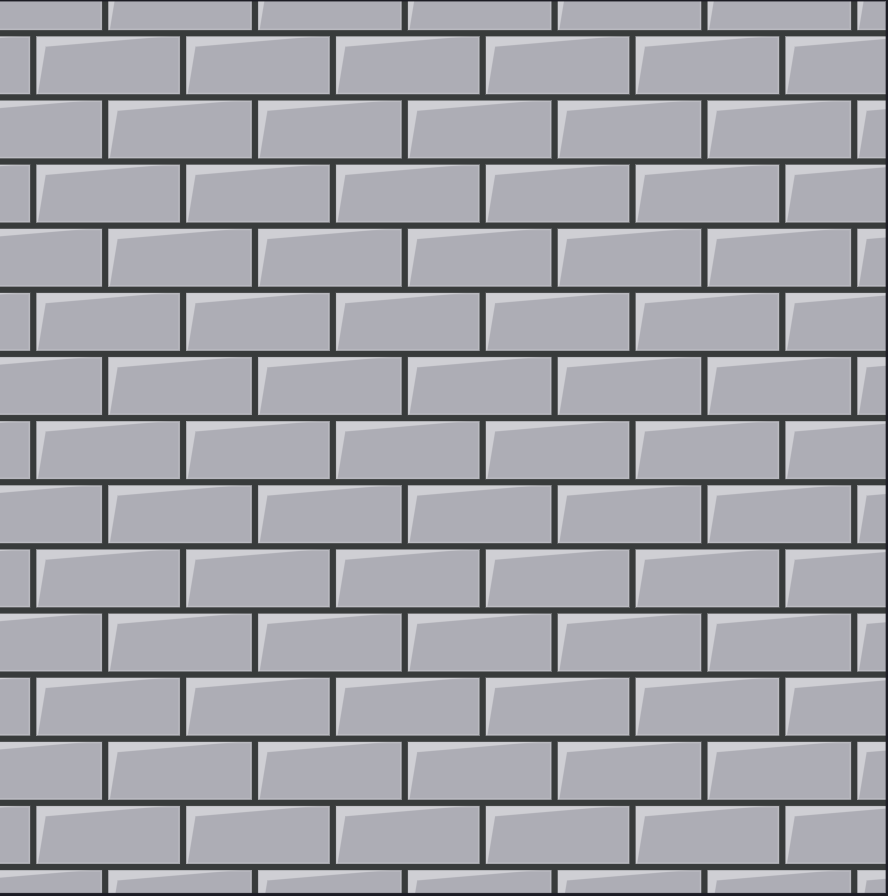
Give the GLSL for this pattern, as a WebGL 1 fragment shader.

```glsl
precision highp float;
// Running-bond wall of pale grey bricks with a bevel highlight and dark joints.

uniform vec2 u_resolution;

// Lengths are fractions of the canvas height.
#define PERIOD vec2(0.1672, 0.07158)
#define ORIGIN vec2(0.0371, 0.0371)
#define ROW_SHIFT 0.48
#define JOINT 0.0070
#define BEVEL_CORNER vec2(0.0104, 0.0115)
#define BEVEL_SLOPE vec2(0.165, 0.085)
#define RIM 0.0016
#define FRAME vec3(0.0026, 0.0034, 0.0016)
#define BRICK_COLOR vec3(0.68, 0.68, 0.71)
#define LIGHT_COLOR vec3(0.81, 0.81, 0.83)
#define JOINT_COLOR vec3(0.22, 0.23, 0.23)
#define FRAME_COLOR vec3(0.11, 0.11, 0.14)

// Antialiased step: 1 where the signed distance is positive.
float coverage(float dist, float pixel) {
  return smoothstep(-0.75 * pixel, 0.75 * pixel, dist);
}

// Signed distance to the flat face, positive inside the slanted bevel edges.
float faceDistance(vec2 fromCorner) {
  vec2 d = fromCorner - BEVEL_CORNER;
  float left = (d.x + d.y * BEVEL_SLOPE.x) / length(vec2(1.0, BEVEL_SLOPE.x));
  float top = (d.y + d.x * BEVEL_SLOPE.y) / length(vec2(1.0, BEVEL_SLOPE.y));
  return min(left, top);
}

vec3 brickWall(vec2 p, float pixel) {
  // Every second course slides sideways.
  vec2 grid = (p - ORIGIN) / PERIOD;
  float course = floor(grid.y);
  grid.x -= ROW_SHIFT * mod(course, 2.0);

  // Position from the brick's upper left corner, and depth from its outline.
  vec2 size = PERIOD - JOINT;
  vec2 local = fract(grid) * PERIOD - 0.5 * JOINT;
  vec2 inset = min(local, size - local);
  float depth = min(inset.x, inset.y);

  // Flat face, bright upper left bevel, faint rim.
  vec3 color = mix(LIGHT_COLOR, BRICK_COLOR, coverage(faceDistance(local), pixel));
  float rim = 1.0 - coverage(depth - RIM, pixel);
  color = mix(color, LIGHT_COLOR, 0.45 * rim);

  return mix(JOINT_COLOR, color, coverage(depth, pixel));
}

void main() {
  float pixel = 1.0 / u_resolution.y;
  vec2 canvas = u_resolution * pixel;
  // Measure downwards from the upper left corner.
  vec2 p = gl_FragCoord.xy * pixel;
  p.y = 1.0 - p.y;

  vec3 color = brickWall(p, pixel);

  // Thin dark lines along the right, bottom and top borders.
  vec3 border = vec3(canvas.x - p.x, canvas.y - p.y, p.y) - FRAME;
  float inside = coverage(min(border.x, min(border.y, border.z)), pixel);
  gl_FragColor = vec4(mix(FRAME_COLOR, color, inside), 1.0);
}
```
